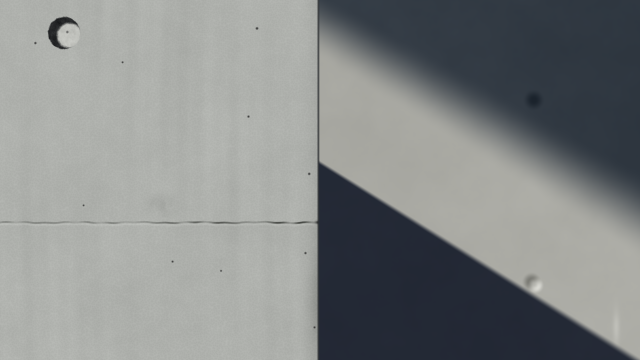
Write a WebGL 1 fragment shader that draws this texture.

```glsl
precision highp float;
// Two concrete walls: a sharp near slab with a seam and a tie hole, and a far
// wall crossed by a diagonal band of sunlight between two shadows.
// Built from distance functions, layered sines and cellular noise.
uniform vec2 u_resolution;

#define EDGE_X 0.8845
#define SEAM_Y 0.382
#define CONCRETE vec3(0.683, 0.692, 0.675)
#define SUNLIT vec3(0.665, 0.665, 0.640)
#define SHADE_HIGH vec3(0.200, 0.232, 0.268)
#define SHADE_LOW vec3(0.138, 0.160, 0.208)
#define HIGH_LINE vec2(0.944, -0.592)
#define LOW_LINE vec2(0.551, -0.623)
#define PIT_CELL 0.19
#define GRAIN 0.030

vec2 hash2(vec2 p) {
  return fract(sin(vec2(dot(p, vec2(127.1, 311.7)), dot(p, vec2(269.5, 183.3)))) * 4375.85);
}

// Distance to the nearest scattered point.
float cellular(vec2 p) {
  vec2 cell = floor(p), f = fract(p);
  float d = 1.0;
  for (int j = -1; j <= 1; j++)
    for (int i = -1; i <= 1; i++) {
      vec2 o = vec2(float(i), float(j));
      d = min(d, length(o + hash2(cell + o) - f));
    }
  return d;
}

// Soft mottling in about -1..1 from rotated, warped sines.
float mottle(vec2 p) {
  float sum = 0.0, amp = 0.5;
  for (int i = 0; i < 5; i++) {
    sum += amp * sin(p.x + 1.3 * sin(p.y * 0.8)) * sin(p.y + 1.1 * sin(p.x * 0.7));
    p = mat2(1.36, 1.17, -1.17, 1.36) * p + 2.7;
    amp *= 0.62;
  }
  return sum;
}

float disc(vec2 p, vec2 center, float radius, float soft) {
  return 1.0 - smoothstep(-soft, soft, length(p - center) - radius);
}

float bump(vec2 p, vec2 center, vec2 size) {
  vec2 q = (p - center) / size;
  return exp(-dot(q, q));
}

// Small dark air pits, at most one in each cell.
float pits(vec2 p, float px) {
  vec2 cell = floor(p / PIT_CELL);
  vec2 h = hash2(cell + 3.0);
  vec2 center = (cell + 0.15 + 0.7 * h) * PIT_CELL;
  float radius = 0.0018 + 0.0014 * h.y;
  return step(0.62, hash2(cell + 17.0).x) * disc(p, center, radius, px);
}

vec3 nearWall(vec2 p, float px) {
  float streak = sin(p.x * 47.0 + sin(p.x * 19.0)) + 0.6 * sin(p.x * 131.0 + 1.5 * sin(p.y * 3.0));
  float shade = 0.008 * streak * (0.6 + 0.4 * sin(p.y * 5.0 + p.x * 8.0));
  shade += 0.014 * mottle(p * 9.0) + 0.008 * mottle(p * 50.0);
  shade += GRAIN * (cellular(p * 170.0) - 0.45);
  shade -= 0.07 * bump(p, vec2(0.45, 0.428), vec2(0.045, 0.025)) * (0.6 + 0.6 * mottle(p * 60.0));
  shade -= 0.09 * bump(p, vec2(EDGE_X, 0.16), vec2(0.028, 0.15));
  shade -= 0.03 * smoothstep(0.05, 0.0, EDGE_X - p.x);
  vec3 col = CONCRETE + shade;

  // Seam: a wavering crack, stronger towards the corner.
  float toEdge = smoothstep(0.2, EDGE_X, p.x);
  float dy = p.y - SEAM_Y - 0.0012 * sin(p.x * 37.0) - 0.0008 * sin(p.x * 113.0);
  float crack = 1.0 - smoothstep(0.0006, 0.0016 + px, abs(dy));
  float broken = 0.65 + 0.35 * sin(p.x * 61.0 + 2.0 * sin(p.x * 23.0));
  col -= crack * broken * mix(0.16, 0.42, toEdge);
  col -= 0.025 * toEdge * smoothstep(0.0, -0.004, dy) * exp(dy * 12.0);
  col += 0.04 * bump(vec2(0.0, dy), vec2(0.0, -0.006), vec2(1.0, 0.003));
  col = mix(col, vec3(0.13), 0.8 * bump(p, vec2(EDGE_X, SEAM_Y), vec2(0.007, 0.005)));
  col = mix(col, vec3(0.16), 0.85 * pits(p, px));

  // Tie hole: shadowed cavity with a sunlit floor at lower right.
  float rough = 0.0016 * mottle(p * 190.0);
  vec3 cavity = vec3(0.14, 0.145, 0.15) + 0.05 * mottle(p * 150.0);
  vec3 plug = vec3(0.75, 0.755, 0.735) + 0.05 * mottle(p * 120.0);
  float lit = disc(p, vec2(0.193, 0.901), 0.0345 + rough, 0.002 + px);
  cavity = mix(cavity, plug, lit);
  cavity = mix(cavity, vec3(0.3), 0.8 * disc(p, vec2(0.187, 0.911), 0.003, px));
  return mix(col, cavity, disc(p, vec2(0.178, 0.908), 0.0445 + rough, px));
}

vec3 farWall(vec2 p) {
  float x = p.x - EDGE_X;
  float blot = mottle(p * 8.0) + 0.5 * mottle(p * 24.0);
  vec3 sun = SUNLIT + 0.013 * blot + 0.02 * (x - 0.4);
  sun += 0.07 * bump(p, vec2(1.712, 0.09), vec2(0.009, 0.045));
  vec3 high = SHADE_HIGH + 0.009 * blot - 0.02 * smoothstep(0.4, 0.9, x);
  vec3 low = SHADE_LOW + 0.005 * blot;

  // Blurred tie holes, one above the other.
  high -= 0.09 * disc(p, vec2(1.483, 0.722), 0.018, 0.014);
  sun -= 0.20 * disc(p, vec2(1.477, 0.217), 0.018, 0.011);
  sun += 0.22 * disc(p, vec2(1.488, 0.207), 0.015, 0.010);

  // Wide penumbra above, tighter shadow edge below.
  float above = p.y - HIGH_LINE.x - HIGH_LINE.y * x;
  float below = p.y - LOW_LINE.x - LOW_LINE.y * x;
  float wide = 0.105 + 0.035 * x;
  vec3 col = mix(sun, high, smoothstep(-wide, wide * 0.8, above));
  float soft = 0.007 + 0.008 * x;
  return mix(low, col, smoothstep(-soft, soft, below));
}

void main() {
  vec2 p = gl_FragCoord.xy / u_resolution.y;
  float px = 1.0 / u_resolution.y;
  float side = smoothstep(-px, px, p.x - EDGE_X);
  vec3 col = mix(nearWall(p, px), farWall(p), side);
  float rim = 1.0 - smoothstep(0.0008, 0.0016 + px, abs(p.x - EDGE_X));
  col = mix(col, vec3(0.17, 0.18, 0.19), 0.75 * rim);
  gl_FragColor = vec4(clamp(col, 0.0, 1.0), 1.0);
}
```
